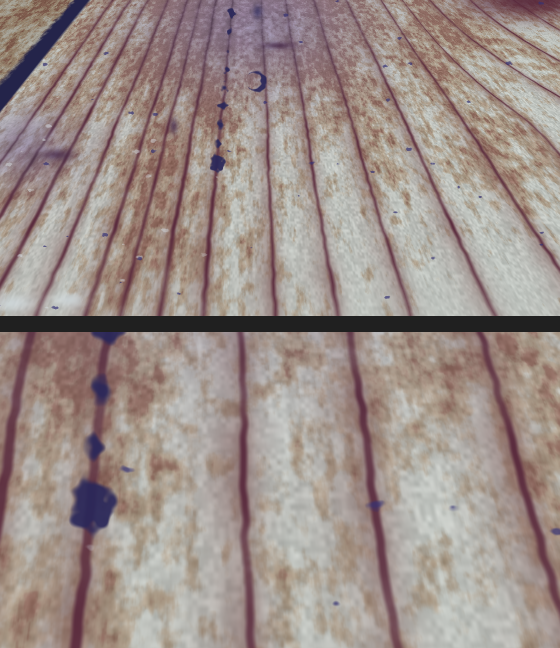
Top, the full canvas; bottom, a detail of the centre.
Write a Shadertoy shader that draws this texture.

```glsl
const vec3 TAN = vec3(0.67, 0.61, 0.53);
const vec3 PALE = vec3(0.75, 0.77, 0.75);
const vec3 BROWN = vec3(0.57, 0.43, 0.38);
const vec3 VIOLET = vec3(0.54, 0.48, 0.61);
const vec3 RING = vec3(0.34, 0.15, 0.23);
const vec3 INK = vec3(0.16, 0.15, 0.35);
const vec3 GAP = vec3(0.14, 0.14, 0.29);
const int FIRST_RING = -8;
const int LAST_RING = 8;
const int INK_SPOTS = 9;
const float FAR_SCALE = 0.39;
const float RING_WIDTH = 0.0075;
const float HALO_WIDTH = 0.045;
const float PLANK_EDGE = -1.39;
const float GAP_WIDTH = 0.13;

float hash(vec2 p) {
    p = fract(p * vec2(0.1031, 0.1137));
    p += dot(p, p.yx + 33.33);
    return fract((p.x + p.y) * p.x * 7.31 + p.y * 41.7);
}

float noise(vec2 p) {
    vec2 i = floor(p), f = fract(p);
    f = f * f * (3.0 - 2.0 * f);
    return mix(mix(hash(i), hash(i + vec2(1, 0)), f.x),
               mix(hash(i + vec2(0, 1)), hash(i + vec2(1, 1)), f.x), f.y);
}

float fbm(vec2 p) {
    float sum = 0.0, weight = 0.533;
    for (int i = 0; i < 4; i++, weight *= 0.5) {
        sum += weight * noise(p);
        p = p * 2.03 + 17.3;
    }
    return sum;
}

// Perspective: the board narrows linearly with height
float boardScale(float y) { return mix(1.0, FAR_SCALE, y); }
float boardCenter(float y) { return 0.873 - 0.046 * y; }

// Ring spacing widens to the right and bunches up on the left
float ringOffset(float n) {
    if (n >= 0.0) return 0.178 * n + 0.0178 * n * n;
    float bunch = (n + 4.2) / 1.2;
    return 0.139 * n - 0.0926 + 0.051 * exp(-bunch * bunch);
}

float blob(vec2 p, vec2 center, vec2 size) {
    vec2 d = (p - center) / size;
    return exp(-dot(d, d));
}

// Sparse specks with random place and size, one per cell
float specks(vec2 p, float cells, float density, float seed) {
    vec2 id = floor(p * cells) + seed, f = fract(p * cells);
    vec2 c = 0.3 + 0.4 * vec2(hash(id), hash(id + 31.0));
    float r = mix(0.05, 0.2, hash(id + 57.0));
    float d = length((f - c) * vec2(0.8, 1.4)) + 0.16 * (noise(p * 160.0) - 0.5);
    return step(hash(id + 83.0), density) * (1.0 - smoothstep(r - 0.07, r + 0.07, d));
}

void mainImage(out vec4 fragColor, in vec2 fragCoord) {
    vec2 p = fragCoord / iResolution.y;
    float scale = boardScale(p.y), depth = 1.0 / scale;
    float u = (p.x - boardCenter(p.y)) / scale;
    float defocus = smoothstep(0.65, 1.0, p.y) + 0.6 * smoothstep(0.3, 0.0, p.y);
    float softness = depth / iResolution.y + 0.003 + 0.006 * defocus;

    // Wood body: broad tone, fibres and fine mottling
    vec2 wood = vec2(u, depth * 1.2);
    float broad = fbm(wood * vec2(4.0, 3.0) + 9.0);
    float fibre = fbm(wood * vec2(60.0, 16.0));
    float mottle = fbm(wood * vec2(36.0, 30.0) + 40.0);
    float grit = noise(wood * vec2(130.0, 110.0)) - 0.5;
    float light = 0.5 + 1.3 * (broad - 0.5) + 1.2 * (mottle - 0.5) + 0.6 * (fibre - 0.5)
                + 0.3 * smoothstep(0.55, 0.0, p.y) + 0.3 * smoothstep(1.0, 1.6, p.x)
                + 0.12 * smoothstep(0.6, 0.1, p.x) - 0.22 * smoothstep(0.45, 0.9, p.y);
    vec3 color = mix(BROWN, TAN, smoothstep(0.1, 0.5, light));
    color = mix(color, PALE, smoothstep(0.45, 0.95, light));
    color += (grit * 0.12 + (fibre - 0.5) * 0.10) * (1.0 - 0.5 * min(defocus, 1.0));

    // Growth rings: dark core with a lopsided brown halo
    float bend = 1.0 + 0.25 * smoothstep(0.55, 1.0, p.y) * smoothstep(0.9, 1.3, u);
    float grainU = u * bend + 0.012 * (noise(vec2(u * 3.0, depth * 5.0)) - 0.5)
                 + 0.005 * (noise(vec2(u * 9.0, depth * 45.0)) - 0.5);
    float onPlank = smoothstep(PLANK_EDGE - softness, PLANK_EDGE + softness, u);
    float core = 0.0, halo = 0.0;
    for (int i = FIRST_RING; i <= LAST_RING; i++) {
        float n = float(i), d = grainU - ringOffset(n);
        float wear = 0.6 + 0.4 * noise(vec2(n * 7.0, depth * 14.0));
        float width = RING_WIDTH * mix(0.7, 1.1, hash(vec2(n + 20.0, 3.0)));
        float reach = HALO_WIDTH * (d > 0.0 ? 0.5 : 1.0) * (0.6 + 0.8 * mottle);
        core = max(core, wear * (1.0 - smoothstep(width - softness, width + softness, abs(d))));
        halo = max(halo, exp(-abs(d) / reach) * wear);
    }
    color = mix(color, mix(BROWN, RING, 0.35), halo * onPlank * 0.8);
    color = mix(color, RING, core * onPlank * 0.95);

    // Violet haze, knots, dark far corner and wet shine
    float haze = blob(p, vec2(0.80, 0.94), vec2(0.34, 0.23)) + 0.8 * blob(p, vec2(0.08, 0.53), vec2(0.15, 0.12));
    color = mix(color, VIOLET * (0.75 + 0.5 * mottle) * (1.0 - 0.4 * max(core, 0.5 * halo)), 0.8 * min(haze, 1.0));
    float knots = blob(p, vec2(0.18, 0.51), vec2(0.05, 0.018)) + blob(p, vec2(0.55, 0.60), vec2(0.013, 0.025))
                + blob(p, vec2(0.88, 0.856), vec2(0.05, 0.011));
    color = mix(color, mix(RING, INK, 0.4), 0.75 * min(knots, 1.0));
    color = mix(color, RING, 0.9 * blob(p, vec2(1.69, 1.0), vec2(0.22, 0.06)));
    float shine = blob(p, vec2(0.04, 0.04), vec2(0.07, 0.025)) + blob(p, vec2(0.22, 0.05), vec2(0.05, 0.022));
    color = mix(color, vec3(0.84, 0.88, 0.90), 0.65 * shine);
    color = mix(color, vec3(0.84, 0.87, 0.89), 0.5 * specks(p, 24.0, 0.06, 5.0) * smoothstep(1.0, 0.4, p.x));
    color = mix(color, INK * 1.3, 0.7 * specks(p + 0.03, 26.0, 0.035, 140.0));

    // Ink spots strung along one ring, and a crescent dent
    float ink = 0.0, ragged = 0.016 * (noise(p * 90.0) - 0.5);
    for (int i = 0; i < INK_SPOTS; i++) {
        float k = float(i), y = mix(0.485, 0.96, k / float(INK_SPOTS - 1));
        float r = i == 0 ? 0.021 : mix(0.005, 0.011, hash(vec2(k, 71.0)));
        vec2 spot = vec2(boardCenter(y) + ringOffset(-1.0) * boardScale(y), y);
        ink = max(ink, 1.0 - smoothstep(-0.004, 0.004, length((p - spot) * vec2(1.0, 0.8)) + ragged - r));
    }
    vec2 dent = p - vec2(0.812, 0.742);
    float crescent = max(length(dent) - 0.031, 0.027 - length(dent + vec2(0.012, -0.003)));
    ink = max(ink, 1.0 - smoothstep(-0.003, 0.004, crescent + ragged * 0.4));
    color = mix(color, INK, 0.92 * max(ink, 0.7 * blob(p, vec2(0.815, 0.963), vec2(0.014, 0.02))));

    // Gap beside the plank and its neighbour
    float beyond = PLANK_EDGE - GAP_WIDTH + 0.04 * (mottle - 0.5);
    float neighbour = 1.0 - smoothstep(beyond - 0.025, beyond + 0.025, u);
    color = mix(color, mix(GAP, color * vec3(0.86, 0.82, 0.78), neighbour), 1.0 - onPlank);
    fragColor = vec4(clamp(color, 0.0, 1.0), 1.0);
}
```
